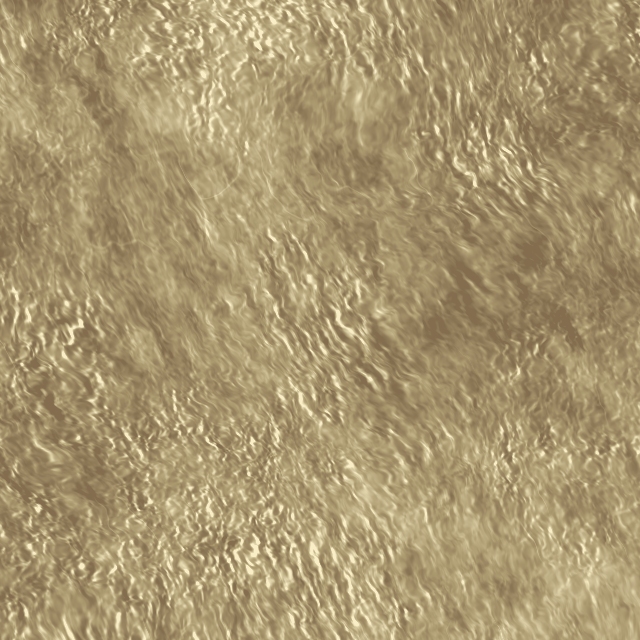
Reproduce this texture procedurally as a Shadertoy shader.

```glsl
// Crumpled gold leaf: soft tan sheen with patches of bright glinting creases.

const vec3 SHADOW_GOLD = vec3(0.56, 0.48, 0.345);
const vec3 MID_GOLD    = vec3(0.68, 0.61, 0.445);
const vec3 BRIGHT_GOLD = vec3(0.90, 0.85, 0.69);
const vec2 CREASE_DIR  = vec2(0.5, -0.866);

// Integer hash of a lattice cell, from -1 to 1
float hash(vec2 cell) {
    uvec2 u = uvec2(ivec2(cell)) * uvec2(1597334677u, 3812015801u);
    uint h = (u.x ^ u.y) * 1597334677u;
    h = (h ^ (h >> 15u)) * 2246822519u;
    h ^= h >> 13u;
    return float(h >> 8u) / 8388608.0 - 1.0;
}

float noise(vec2 p) {
    vec2 cell = floor(p);
    vec2 f = p - cell;
    f = f * f * f * (f * (f * 6.0 - 15.0) + 10.0);
    float low  = mix(hash(cell), hash(cell + vec2(1, 0)), f.x);
    float high = mix(hash(cell + vec2(0, 1)), hash(cell + vec2(1, 1)), f.x);
    return mix(low, high, f.y);
}

// Layered noise; each octave has twice the detail and half the weight
float fbm(vec2 p, int octaves) {
    float sum = 0.0, weight = 1.0, total = 0.0;
    for (int i = 0; i < octaves; i++) {
        sum += weight * noise(p);
        total += weight;
        weight *= 0.5;
        p = p * 2.03 + vec2(17.3, 41.7);
    }
    return sum / total;
}

// Bends space so that creases wander
vec2 warp(vec2 p, float scale, float amount) {
    return p + amount * vec2(fbm(p * scale + 5.2, 2), fbm(p * scale + 83.6, 2));
}

// Slope of a rough surface, seen as side light
float emboss(vec2 p, vec2 lightStep, int octaves) {
    return fbm(p, octaves) - fbm(p + lightStep, octaves);
}

// Strengthens lit slopes and flattens shaded ones
float glint(float slope) {
    slope = clamp(slope, -1.25, 2.4);
    return slope + 0.4 * (slope * slope - 1.0);
}

// Thin crease along the zero line of a noise field
float hairline(vec2 p, float width) {
    return 1.0 - smoothstep(0.0, width, abs(noise(p)));
}

vec3 goldRamp(float tone) {
    vec3 dark  = mix(MID_GOLD, SHADOW_GOLD, clamp(-tone / 1.25, 0.0, 1.4));
    vec3 light = mix(MID_GOLD, BRIGHT_GOLD, clamp(tone / 2.2, 0.0, 1.35));
    return tone < 0.0 ? dark : light;
}

void mainImage(out vec4 fragColor, in vec2 fragCoord) {
    vec2 p = fragCoord / iResolution.y;

    // Coordinates along and across the creases
    vec2 bent = warp(warp(p, 3.0, 0.05), 38.0, 0.006);
    vec2 grain = vec2(dot(bent, CREASE_DIR),
                      dot(bent, vec2(-CREASE_DIR.y, CREASE_DIR.x)));

    // Broad sheen and ragged crumpled patches
    float sheen = fbm(p * 2.6 + 31.0, 4);
    float patches = fbm(warp(p, 6.0, 0.04) * 4.0 + 12.0, 5);
    float clusters = fbm(p * 19.0 + 53.0, 3);
    float crumple = mix(0.25, 1.0, smoothstep(-0.3, 0.42, patches + 0.5 * clusters));

    // Long folds in some regions, small flakes in others
    float folds = 2.1 * emboss(grain * vec2(36.0, 100.0), vec2(0.2, 0.5), 3);
    float flakes = 2.1 * emboss(grain * vec2(88.0, 125.0) + 60.0, vec2(0.35, 0.5), 2);
    float flakeShare = smoothstep(-0.3, 0.3, fbm(p * 3.2 + 71.0, 2));
    float creases = glint(1.2 * mix(folds, flakes, mix(0.2, 0.8, flakeShare)));

    // Quiet brushed texture over the whole sheet
    float streaks = fbm(grain * vec2(17.0, 42.0) + 7.0, 4);
    float brushed = noise(grain * vec2(120.0, 230.0) + 19.0);
    float hairs = hairline(grain * vec2(10.0, 26.0) + 44.0, 0.08)
                * smoothstep(0.0, 0.5, noise(p * 11.0 + 9.0));

    float tone = 0.1 + 1.4 * sheen + 1.5 * patches + 0.5 * clusters
               + 1.3 * streaks + 0.5 * brushed
               + 1.7 * crumple * creases + 0.7 * hairs;
    fragColor = vec4(goldRamp(tone), 1.0);
}
```
